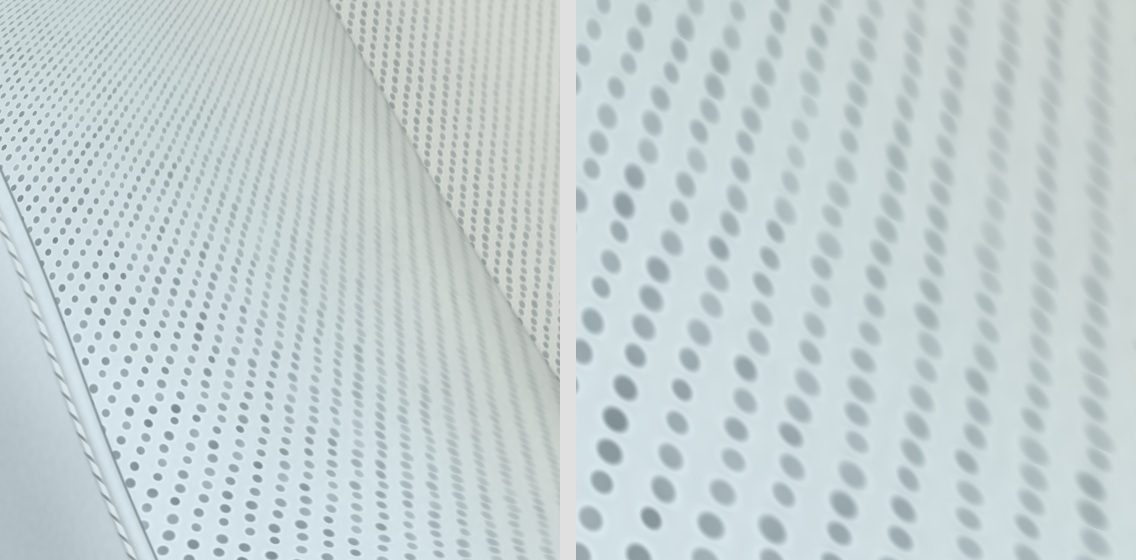
Left: the whole. Right: its middle third, enlarged.
Write a Shadertoy shader that draws this texture.

```glsl
// Pale perforated leather seat: fanned rows of holes, a soft crease and a stitched side seam.

const vec3 COOL_LEATHER = vec3(0.83, 0.89, 0.915);
const vec3 MID_LEATHER = vec3(0.79, 0.84, 0.84);
const vec3 WARM_LEATHER = vec3(0.805, 0.825, 0.80);
const vec3 SIDE_LEATHER = vec3(0.70, 0.755, 0.775);
const vec3 HOLE_COLOR = vec3(0.42, 0.48, 0.50);
const vec3 SEAM_COLOR = vec3(0.47, 0.54, 0.56);
const vec3 THREAD_LIGHT = vec3(0.86, 0.90, 0.91);

const vec2 VANISH = vec2(0.66, 1.46);   // where the hole columns meet
const float COLUMN_STEP = 0.034;
const float ROW_STEP = 0.0175;

vec2 hash2(vec2 p) {
    vec3 q = fract(p.xyx * vec3(0.1031, 0.1030, 0.0973));
    q += dot(q, q.yzx + 33.33);
    return fract((q.xx + q.yz) * q.zy);
}

float gradientNoise(vec2 p) {
    vec2 i = floor(p), f = fract(p);
    vec2 s = f * f * f * (f * (f * 6.0 - 15.0) + 10.0);
    vec2 e = vec2(0.0, 1.0);
    float a = dot(hash2(i) * 2.0 - 1.0, f);
    float b = dot(hash2(i + e.yx) * 2.0 - 1.0, f - e.yx);
    float c = dot(hash2(i + e.xy) * 2.0 - 1.0, f - e.xy);
    float d = dot(hash2(i + e.yy) * 2.0 - 1.0, f - e.yy);
    return mix(mix(a, b, s.x), mix(c, d, s.x), s.y);
}

// Relative size of the perforation at a point of the canvas
float nearness(vec2 p) {
    return 1.49 - 0.6 * p.x - 0.42 * p.y;
}

// Column and row coordinates of the main panel
vec2 fanGrid(vec2 p) {
    float pivot = 0.35 - 0.25 * p.x;
    float row = (p.y - pivot) / (nearness(p) * nearness(vec2(p.x, pivot)));
    return vec2((p.x - VANISH.x) / ((VANISH.y - p.y) * COLUMN_STEP), row / ROW_STEP);
}

// Staggered soft holes: x is the hole, y the pale rim around it
vec2 holes(vec2 grid, vec2 radius, float softness) {
    float column = floor(grid.x);
    grid.y += 0.5 * mod(column, 2.0);
    vec2 cell = vec2(column, floor(grid.y));
    vec2 rnd = hash2(cell + 71.0);
    vec2 q = fract(grid) - 0.5 + (rnd - 0.5) * vec2(0.14, 0.16);
    q.x += 0.15 * q.y;
    float d = length(q / (radius * mix(0.88, 1.12, rnd.y)));
    float hole = 1.0 - smoothstep(1.0 - softness, 1.0 + softness, d);
    float rim = smoothstep(0.9, 1.3, d) * (1.0 - smoothstep(1.3, 2.0, d));
    return vec2(hole * mix(0.7, 1.0, rnd.x), rim);
}

float softLine(float d, float halfWidth, float blur) {
    return 1.0 - smoothstep(halfWidth - blur, halfWidth + blur, abs(d));
}

vec3 mainPanel(vec2 p, float creaseDist) {
    vec3 color = mix(COOL_LEATHER, MID_LEATHER, smoothstep(0.25, 0.95, 0.55 * p.x + 0.75 * p.y));
    color = mix(color, WARM_LEATHER, 0.75 * smoothstep(0.45, 0.0, -creaseDist));
    color -= 0.05 * smoothstep(0.11, 0.0, -creaseDist);
    float size = nearness(p);
    float lowered = 1.0 - 0.75 * smoothstep(0.65, 1.0, p.y - 0.15 * (1.0 - p.x));
    float clarity = smoothstep(0.78, 1.22, size) * lowered;
    vec2 grid = fanGrid(p + 0.003 * gradientNoise(p * 14.0));
    vec2 hole = holes(grid, vec2(0.20, mix(0.42, 0.28, clarity)), mix(0.65, 0.3, clarity));
    float groove = pow(0.5 - 0.5 * cos(6.2832 * grid.x), 3.0);
    float wear = 0.85 + 0.5 * gradientNoise(p * 18.0);
    color -= 0.055 * groove * (1.0 - clarity) * wear;
    color += 0.025 * hole.y * clarity;
    return mix(color, HOLE_COLOR, hole.x * wear * mix(0.13, 0.88, clarity));
}

vec3 farPanel(vec2 p, float creaseDist) {
    vec3 color = WARM_LEATHER + 0.015 * smoothstep(0.0, 0.25, creaseDist);
    p += 0.003 * gradientNoise(p * 16.0);
    vec2 grid = vec2((p.x - 0.16 * p.y * (1.4 - p.x)) / 0.026, (p.y + 0.3 * p.x) / 0.0155);
    float clarity = 1.0 - smoothstep(0.02, 0.26, creaseDist);
    vec2 hole = holes(grid, vec2(0.22, 0.36), 0.5);
    color -= 0.05 * pow(0.5 - 0.5 * cos(6.2832 * grid.x), 2.0);
    color += 0.025 * hole.y * clarity;
    return mix(color, HOLE_COLOR, hole.x * mix(0.10, 0.50, clarity));
}

vec3 sidePanel(vec2 p, float seamDist) {
    vec3 color = SIDE_LEATHER + 0.07 * smoothstep(-0.2, -0.02, seamDist);
    color += 0.05 * smoothstep(0.15, 0.6, p.y);
    color = mix(color, COOL_LEATHER, softLine(seamDist + 0.016, 0.009, 0.008));
    // Twisted thread: slanted strands in a narrow groove
    float across = seamDist + 0.04;
    float strand = abs(fract(p.y / 0.036 + across * 32.0) - 0.5);
    color -= 0.09 * softLine(across, 0.009, 0.006);
    color = mix(color, THREAD_LIGHT, softLine(across, 0.005, 0.003) * smoothstep(0.42, 0.25, strand));
    return color - 0.14 * softLine(across + 0.004, 0.005, 0.003) * smoothstep(0.32, 0.46, strand);
}

void mainImage(out vec4 fragColor, in vec2 fragCoord) {
    vec2 p = fragCoord / iResolution.xy;
    float pixel = 1.0 / min(iResolution.x, iResolution.y);
    float seamDist = p.x - 0.28 + 0.4 * p.y + 0.004 * sin(9.0 * p.y);
    float creaseDist = p.x - 0.58 - 0.61 * (1.0 - p.y) - 0.005 * sin(8.0 * p.y);

    vec3 color = mainPanel(p, creaseDist);
    color = mix(color, farPanel(p, creaseDist), smoothstep(-0.003, 0.003, creaseDist));
    color -= 0.08 * softLine(creaseDist, 0.003, 0.006);
    color = mix(color, sidePanel(p, seamDist), smoothstep(pixel, -pixel, seamDist));
    color = mix(color, SEAM_COLOR, 0.8 * softLine(seamDist, 0.0025, 0.0025));

    // Soft mottling and fine grain
    color += 0.018 * gradientNoise(p * 5.0) + 0.016 * gradientNoise(p * vec2(90.0, 60.0));
    fragColor = vec4(clamp(color, 0.0, 1.0), 1.0);
}
```
